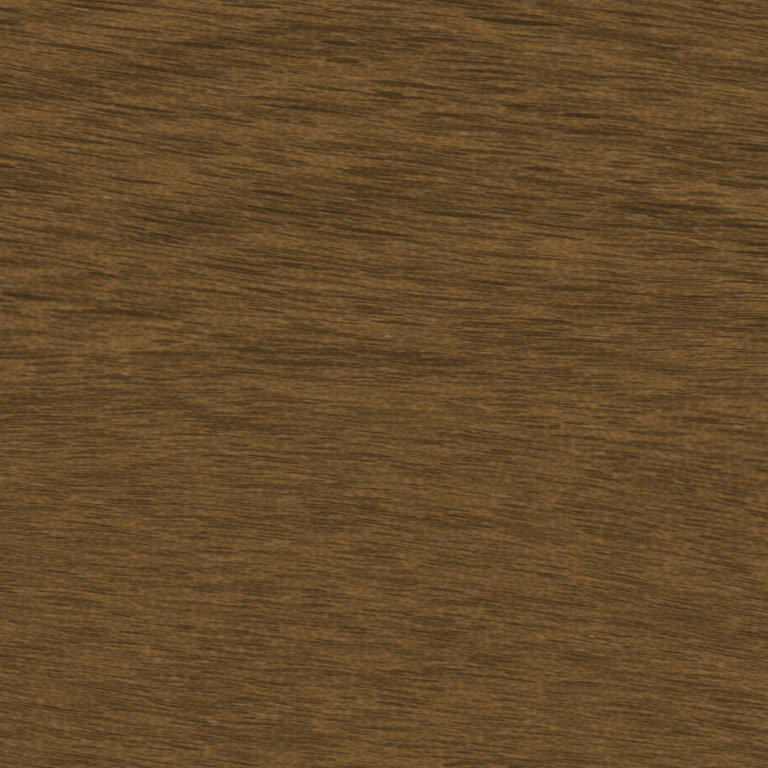
Reproduce this texture procedurally as a Shadertoy shader.

```glsl
#define WOOD vec3(0.442, 0.326, 0.182)
#define PALE vec3(0.56, 0.50, 0.40)
#define TILT 0.13
#define PORE_DEPTH 0.40
#define PORE_CELL vec2(0.085, 0.0100)
#define GRAIN_FREQ vec2(115.0, 250.0)
#define GRAIN_DEPTH 0.30
#define BAND_DEPTH 0.055

vec4 hash4(vec2 p) {
    vec4 h = fract(p.xyxy * vec4(0.1031, 0.1030, 0.0973, 0.1099));
    h += dot(h, h.wzxy + 33.33);
    return fract((h.xxyz + h.yzzw) * h.zywx);
}

// Distance to the nearest scattered point, in cell units
float cellular(vec2 p) {
    vec2 id = floor(p);
    float nearest = 2.0;
    for (int j = -1; j <= 1; j++)
    for (int i = -1; i <= 1; i++) {
        vec2 cell = id + vec2(i, j);
        nearest = min(nearest, length(p - cell - hash4(cell).xy));
    }
    return nearest;
}

// Tapered dashes, one per stretched cell, kept with the given chance
float dashes(vec2 p, vec2 size, float chance, float seed) {
    vec2 q = p / size + seed;
    vec2 id = floor(q);
    float soft = 0.7 / (iResolution.y * size.y) + 0.06;
    float ink = 0.0;
    for (int j = -1; j <= 1; j++)
    for (int i = -1; i <= 1; i++) {
        vec2 cell = id + vec2(i, j);
        vec4 rnd = hash4(cell + seed);
        vec4 look = hash4(cell + seed + 71.0);
        vec2 d = abs(q - cell - rnd.xy);
        float along = d.x / mix(0.30, 0.95, rnd.z);
        float halfWidth = mix(0.12, 0.32, look.x) * (1.0 - along * along);
        float body = 1.0 - smoothstep(halfWidth - soft, halfWidth + soft, d.y);
        body *= 1.0 - smoothstep(0.7, 1.0, along);
        ink = max(ink, body * mix(0.35, 1.0, look.y) * step(rnd.w, chance));
    }
    return ink;
}

// Coordinates that follow the fibres: tilted, but level across the middle
vec2 alongFibre(vec2 p) {
    float level = exp(-pow((p.y - 0.50) / 0.13, 2.0));
    float slope = TILT * (1.0 - 0.8 * level);
    float bend = 0.008 * sin(5.0 * p.x + 7.0 * p.y) + 0.0012 * sin(37.0 * p.x + 61.0 * p.y);
    return vec2(p.x, p.y + slope * (p.x - 0.5) + bend);
}

void mainImage(out vec4 fragColor, in vec2 fragCoord) {
    vec2 p = fragCoord / iResolution.y;
    vec2 fibre = alongFibre(p);
    float coarse = smoothstep(0.35, 0.70, p.y);

    // Broad arched growth bands, fainter towards the bottom
    float arch = p.y - 0.07 * sin(3.4 * p.x + 0.2);
    float band = sin(92.0 * arch + 1.6 * sin(31.0 * arch + 4.0 * p.x));
    band = 0.6 * band + 0.4 * sin(41.0 * fibre.y + 2.0 * sin(6.0 * p.x + 9.0 * p.y));
    band *= mix(0.45, 1.0, coarse);

    // Dark pores in three sizes, sparser on the light bands
    float pores = 0.0;
    float chance = 0.62 - 0.20 * band;
    for (int k = 0; k < 3; k++) {
        float f = float(k);
        float weight = mix(0.55 + 0.15 * f, 1.0 - 0.15 * f, coarse);
        vec2 size = PORE_CELL * pow(vec2(0.62, 0.72), vec2(f));
        pores = max(pores, weight * dashes(fibre, size, chance, 17.0 + 43.0 * f));
    }

    // Fine fibre grain and a slow drift of tone
    float grain = cellular(fibre * GRAIN_FREQ) - 0.45;
    float streak = cellular(fibre * vec2(14.0, 110.0) + 9.0) - 0.45;
    float tone = 1.0 + BAND_DEPTH * band + GRAIN_DEPTH * grain + 0.12 * streak;
    tone *= 1.0 - PORE_DEPTH * pores;

    // Slight shift between golden and greyish fibres, then rare pale flecks
    vec3 color = WOOD * tone;
    color.b += 0.035 * (cellular(fibre * vec2(60.0, 170.0) + 31.0) - 0.45);
    float fleck = dashes(fibre, vec2(0.014, 0.006), 0.05, 211.0);
    color = mix(color, PALE, 0.45 * fleck);

    fragColor = vec4(clamp(color, 0.0, 1.0), 1.0);
}
```
